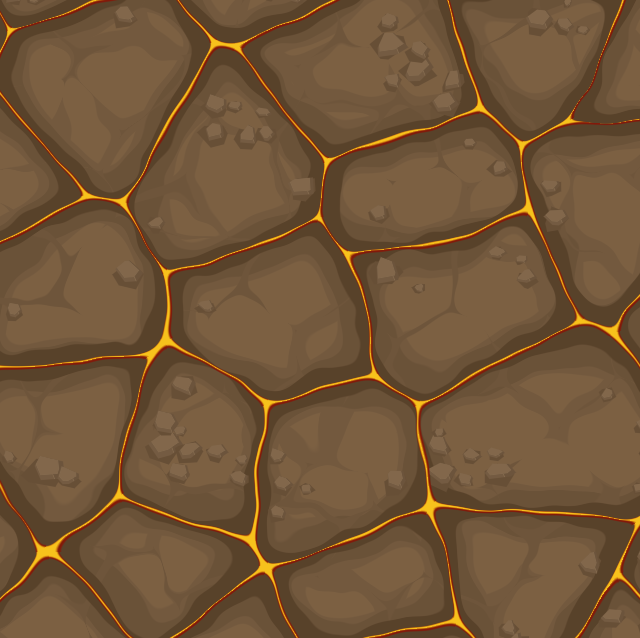
This texture is drawn by a Shadertoy shader. Its source:

```glsl
vec2 hash2(vec2 p) {
    p = vec2(dot(p, vec2(127.1, 311.7)), dot(p, vec2(269.5, 183.3)));
    return fract(sin(p) * 43758.5);
}

float cornerSlope(vec2 corner, vec2 f) {
    return dot(hash2(corner) * 2.0 - 1.0, f);
}

float gradientNoise(vec2 p) {
    vec2 i = floor(p), f = fract(p);
    vec2 u = f * f * f * (f * (f * 6.0 - 15.0) + 10.0);
    vec2 e = vec2(1, 0);
    return mix(mix(cornerSlope(i, f), cornerSlope(i + e, f - e), u.x),
               mix(cornerSlope(i + e.yx, f - e.yx), cornerSlope(i + 1.0, f - 1.0), u.x), u.y);
}

float fill(float d) {
    float w = 0.8 / iResolution.y;
    return 1.0 - smoothstep(-w, w, d);
}

vec2 warp(vec2 p) {
    vec2 bend = vec2(gradientNoise(p * 5.0), gradientNoise(p * 5.0 + 19.0));
    vec2 kink = vec2(gradientNoise(p * 17.0 + 5.0), gradientNoise(p * 17.0 + 37.0));
    return p + 0.025 * bend + 0.009 * kink;
}

vec2 plateCenter(vec2 id, vec2 size) {
    return (id + vec2(0.5 * mod(id.y, 2.0), 0.0) + 0.08 + 0.84 * hash2(id + 7.0)) * size;
}

// x: rounded border distance, y: same with tight corners, z: way the border faces
vec3 plate(vec2 p, vec2 size) {
    vec2 base = floor(p / size), home = vec2(0);
    float nearest = 1e3;
    for (int k = 0; k < 25; k++) {
        vec2 c = plateCenter(base + vec2(k % 5, k / 5) - 2.0, size) - p;
        if (dot(c, c) < nearest) { nearest = dot(c, c); home = c; }
    }
    float sharpness = 22.0 / size.x, border = 1e3, side = 0.0;
    vec2 sum = vec2(0);
    for (int k = 0; k < 25; k++) {
        vec2 c = plateCenter(base + vec2(k % 5, k / 5) - 2.0, size) - p;
        vec2 gap = c - home;
        if (dot(gap, gap) < 1e-7) continue;
        vec2 n = normalize(gap);
        float d = dot(0.5 * (c + home), n);
        sum += exp(-d * sharpness * vec2(1.0, 2.3));
        if (d < border) { border = d; side = dot(n, vec2(-0.6, 0.8)); }
    }
    return vec3(-log(sum) / (sharpness * vec2(1.0, 2.3)), side);
}

float pebble(vec2 q, float radius, vec2 seed) {
    float d = -1.0;
    for (int i = 0; i < 6; i++) {
        vec2 r = hash2(seed + float(i) * 3.7);
        float a = (float(i) + 0.8 * r.x) * 6.2832 / 6.0;
        d = max(d, dot(q, vec2(cos(a), sin(a))) - radius * (0.62 + 0.45 * r.y));
    }
    return d;
}

vec3 addPebbles(vec3 color, vec2 p, vec2 plateSize) {
    vec2 base = floor(p / 0.045);
    for (int k = 0; k < 9; k++) {
        vec2 id = base + vec2(k % 3, k / 3) - 1.0;
        vec2 r = hash2(id + 51.0), center = (id + 0.15 + 0.7 * r) * 0.045;
        if (gradientNoise(center * 5.5 + 8.0) < 0.14) continue;
        if (plate(warp(center), plateSize).x < 0.024) continue;
        float radius = 0.008 + 0.02 * r.x * r.y + 0.006 * r.y;
        vec2 q = (p - center) * vec2(0.9 + 0.3 * r.x, 1.25);
        float body = pebble(q, radius, id);
        float top = pebble(q - radius * vec2(-0.1, 0.22), radius * 0.76, id);
        float ridge = q.x - radius * 0.25 + 0.35 * q.y;
        float seam = max(abs(ridge) - 0.0006, q.y);
        // Ground shadow, flanks, bright top face and pale seams
        float shadow = pebble(q + radius * vec2(0.1, 0.3), radius * 1.15, id + 0.6);
        color = mix(color, vec3(0.405, 0.31, 0.213), fill(shadow));
        vec3 stone = mix(vec3(0.425, 0.33, 0.235), vec3(0.455, 0.357, 0.257), fill(ridge));
        stone = mix(stone, vec3(0.525, 0.425, 0.315), fill(min(abs(top) - 0.0007, seam)));
        stone = mix(stone, vec3(0.51, 0.405, 0.295), fill(top));
        color = mix(color, stone, fill(body));
    }
    return color;
}

void mainImage(out vec4 fragColor, in vec2 fragCoord) {
    vec2 p = fragCoord / iResolution.y;
    vec2 plateSize = vec2(0.31, 0.205);
    vec3 crack = plate(warp(p), plateSize);
    float edge = crack.x;
    float broad = gradientNoise(p * 8.0 + 3.0), fine = gradientNoise(p * 19.0 + 11.0);

    // Flat-toned rock face with faint slabs and soft patches
    vec3 color = vec3(0.415, 0.32, 0.22);
    color = mix(color, vec3(0.452, 0.35, 0.244), fill(0.03 + 0.045 * broad + 0.016 * fine - edge));
    float slab = plate(warp(p * 1.1 + 4.0) + 0.02 * fine, vec2(0.17, 0.12)).x;
    float streak = gradientNoise(p * vec2(5.0, 9.0) + 23.0);
    float light = max(0.006 - 0.05 * streak + 0.012 * fine - slab, 0.04 + 0.045 * broad - edge);
    color = mix(color, vec3(0.485, 0.376, 0.26), fill(light));
    color = mix(color, vec3(0.432, 0.333, 0.23), fill(slab + 0.001 - 0.022 * broad));

    // Dark rim of uneven width
    float rim = 0.0145 + 0.027 * gradientNoise(p * 7.0 + 41.0) + 0.013 * fine;
    color = mix(color, vec3(0.345, 0.257, 0.163), fill(edge - rim));
    color = addPebbles(color, p, plateSize);

    // Lava: red lip, orange flow, yellow core
    float lava = crack.y - 0.0012 - 0.0036 * gradientNoise(p * 9.0 + 31.0);
    color = mix(color, vec3(0.51, 0.10, 0.04), fill(lava - 0.0015 - 0.0013 * crack.z));
    color = mix(color, vec3(0.80, 0.47, 0.05), fill(lava + 0.0004 * crack.z));
    color = mix(color, vec3(0.97, 0.76, 0.11), fill(lava + 0.0009 + 0.0009 * crack.z));
    fragColor = vec4(color, 1.0);
}
```
